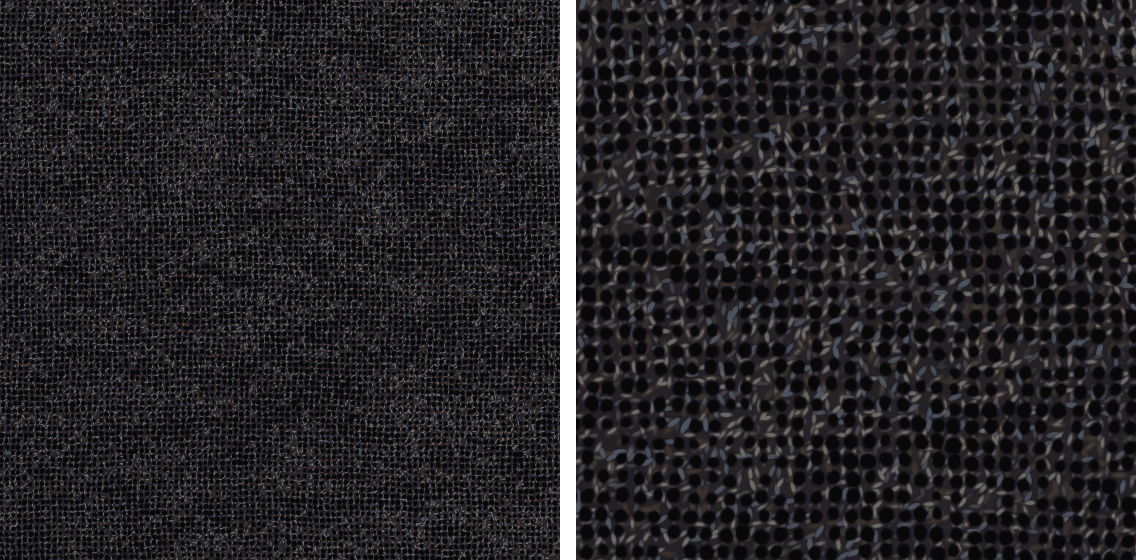
Left, the full canvas; right, a detail of the centre.
Write a WebGL 1 fragment shader that draws this texture.

```glsl
precision highp float;
// Dark open-weave cloth: rows of small black holes among short glinting fibres.

uniform vec2 u_resolution;

const vec2 WEAVE_COUNT = vec2(96.0, 91.0);   // holes across and up the canvas
const float FIBRE_COUNT = 165.0;             // fibre cells across the canvas
const vec2 FIBRE_HALF_SIZE = vec2(0.95, 0.37);
const float FIBRE_SPREAD = 1.1;              // random turn around the lean, radians
const float FIBRE_LEAN = 1.0;
const float HOLE_RADIUS = 0.37;              // in weave cells
const float HOLE_JITTER = 0.24;
const float HOLE_SOFTNESS = 0.14;
const float CLOSED_SHARE = 0.09;
const float BROWN_SHARE = 0.24;
const float BLUE_SHARE = 0.17;

const vec3 HOLE_COLOR = vec3(0.030, 0.030, 0.032);
const vec3 SHADE_COLOR = vec3(0.14, 0.13, 0.16);
const vec3 YARN_COLOR = vec3(0.25, 0.24, 0.25);
const vec3 GLINT_COLOR = vec3(0.42, 0.41, 0.39);
const vec3 BROWN_COLOR = vec3(0.22, 0.18, 0.15);
const vec3 BLUE_COLOR = vec3(0.27, 0.31, 0.37);

vec2 hash2(vec2 p) {
  vec3 q = fract(p.xyx * vec3(0.1031, 0.1030, 0.0973));
  q += dot(q, q.yzx + 33.33);
  return fract((q.xx + q.yz) * q.zy);
}

float valueNoise(vec2 p) {
  vec2 cell = floor(p);
  vec2 f = fract(p);
  f = f * f * (3.0 - 2.0 * f);
  float low = mix(hash2(cell).x, hash2(cell + vec2(1.0, 0.0)).x, f.x);
  float high = mix(hash2(cell + vec2(0.0, 1.0)).x, hash2(cell + 1.0).x, f.x);
  return mix(low, high, f.y);
}

// Gentle bends that keep the rows from being ruler-straight.
vec2 bendCloth(vec2 uv) {
  vec2 bend = 0.0030 * sin(uv.yx * vec2(9.0, 7.0) + vec2(0.4, 1.9));
  bend += 0.0010 * sin(uv.yx * vec2(41.0, 33.0) + uv * 17.0);
  return uv + bend;
}

// 1 inside a hole, 0 on the yarn.
float holeMask(vec2 p, float pixel) {
  vec2 home = floor(p);
  float mask = 0.0;
  float soft = max(HOLE_SOFTNESS, 0.7 * pixel);
  for (int y = -1; y <= 1; y++) {
    for (int x = -1; x <= 1; x++) {
      vec2 cell = home + vec2(float(x), float(y));
      vec2 place = hash2(cell + 11.0);
      vec2 kind = hash2(cell + 157.0);
      float slub = valueNoise(cell * vec2(0.17, 0.45) + 31.0);
      float radius = HOLE_RADIUS * mix(0.84, 1.16, kind.x) * mix(1.16, 0.80, slub);
      radius *= step(CLOSED_SHARE * 2.0 * slub, kind.y);
      vec2 offset = p - cell - 0.5 - HOLE_JITTER * (place - 0.5);
      offset.x *= mix(0.95, 1.2, place.y);
      float hole = 1.0 - smoothstep(radius - soft, radius + soft, length(offset));
      mask = max(mask, hole * step(0.01, radius));
    }
  }
  return mask;
}

// Brightest fibre at p: x is its brightness, y a random number for its tint.
vec2 fibreLayer(vec2 p) {
  vec2 home = floor(p);
  vec2 best = vec2(0.0);
  for (int y = -1; y <= 1; y++) {
    for (int x = -1; x <= 1; x++) {
      vec2 cell = home + vec2(float(x), float(y));
      vec2 kind = hash2(cell + 73.0);
      vec2 offset = p - cell - hash2(cell + 5.0);
      float angle = FIBRE_LEAN + FIBRE_SPREAD * (2.0 * kind.y - 1.0);
      vec2 along = vec2(cos(angle), sin(angle));
      vec2 local = vec2(dot(offset, along), dot(offset, vec2(-along.y, along.x)));
      float body = 1.0 - smoothstep(0.2, 1.0, length(local / FIBRE_HALF_SIZE));
      float bright = body * mix(0.25, 1.0, kind.x);
      if (bright > best.x) best = vec2(bright, hash2(cell + 211.0).x);
    }
  }
  return best;
}

vec3 yarnColor(float tone, float tint) {
  vec3 color = mix(HOLE_COLOR, SHADE_COLOR, smoothstep(0.0, 0.35, tone));
  color = mix(color, YARN_COLOR, smoothstep(0.35, 0.65, tone));
  color = mix(color, GLINT_COLOR, smoothstep(0.65, 1.0, tone));
  float brown = step(tint, BROWN_SHARE) * smoothstep(0.2, 0.4, tone);
  float blue = step(1.0 - BLUE_SHARE, tint) * smoothstep(0.35, 0.6, tone);
  color = mix(color, BROWN_COLOR, 0.8 * brown * (1.0 - smoothstep(0.6, 0.9, tone)));
  return mix(color, BLUE_COLOR, 0.8 * blue);
}

void main() {
  float side = min(u_resolution.x, u_resolution.y);
  vec2 uv = gl_FragCoord.xy / side;
  vec2 cloth = bendCloth(uv);

  float hole = holeMask(cloth * WEAVE_COUNT, WEAVE_COUNT.x / side);
  vec2 fibre = fibreLayer(cloth * FIBRE_COUNT);

  // Broad light from the upper right, with faint cloudy patches.
  float light = 0.93 + 0.09 * uv.x + 0.06 * uv.y;
  light += 0.12 * (valueNoise(uv * vec2(9.0, 13.0)) - 0.5);

  float tone = (1.0 - hole) * (0.27 + 0.90 * fibre.x) * light;
  gl_FragColor = vec4(yarnColor(tone, fibre.y), 1.0);
}
```
